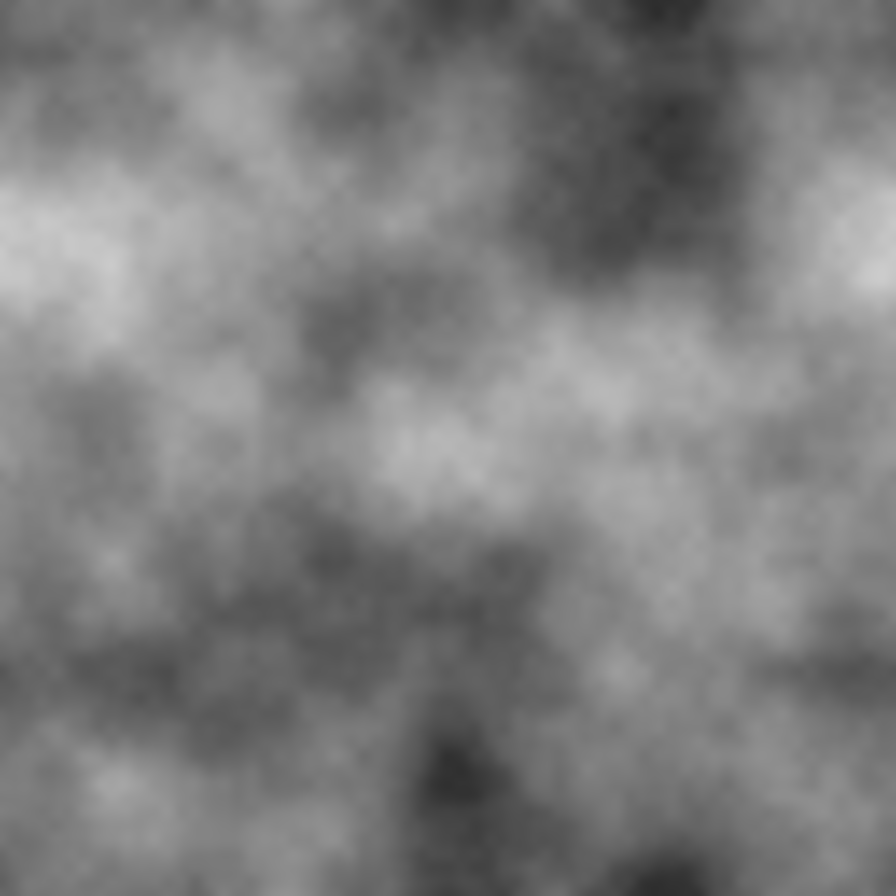
Reproduce this texture procedurally as a Shadertoy shader.

```glsl
// Soft grey clouds: five octaves of smooth value noise, each on a lattice
// that wraps at the canvas edge. The coarse lattice is rescaled to a fixed
// mean and spread so that the overall tone does not depend on the seed.

const float BASE_CELLS = 4.0;     // coarse cells across the canvas
const int OCTAVES = 5;
const float GAIN = 0.5;           // amplitude ratio between octaves
const float MEAN_GREY = 0.5;
const float COARSE_SPREAD = 0.233; // standard deviation of coarse lattice values

float hash(vec2 cell, float seed) {
    return fract(sin(dot(cell, vec2(127.1, 311.7)) + seed * 74.7) * 43758.5453);
}

// Random value at a lattice point, repeating every period cells
float latticeValue(vec2 cell, float period, float seed) {
    return hash(mod(cell, period), seed);
}

// Value noise with smoothstep blending; p is measured in cells
float tiledNoise(vec2 p, float period, float seed) {
    vec2 cell = floor(p);
    vec2 f = fract(p);
    vec2 blend = f * f * (3.0 - 2.0 * f);
    float bottom = mix(latticeValue(cell, period, seed),
                       latticeValue(cell + vec2(1.0, 0.0), period, seed), blend.x);
    float top = mix(latticeValue(cell + vec2(0.0, 1.0), period, seed),
                    latticeValue(cell + vec2(1.0, 1.0), period, seed), blend.x);
    return mix(bottom, top, blend.y);
}

// Mean and standard deviation of all lattice values of one period
vec2 latticeStats(float period, float seed) {
    float sum = 0.0;
    float squares = 0.0;
    for (float y = 0.0; y < period; y++) {
        for (float x = 0.0; x < period; x++) {
            float value = hash(vec2(x, y), seed);
            sum += value;
            squares += value * value;
        }
    }
    float count = period * period;
    float mean = sum / count;
    return vec2(mean, sqrt(max(squares / count - mean * mean, 1e-4)));
}

// Sum of octaves around zero, divided by the total amplitude
float cloud(vec2 uv, float seed) {
    vec2 stats = latticeStats(BASE_CELLS, seed);
    float coarse = tiledNoise(uv * BASE_CELLS, BASE_CELLS, seed);
    float sum = (coarse - stats.x) / stats.y * COARSE_SPREAD;
    float total = 1.0;
    float amplitude = GAIN;
    float period = BASE_CELLS * 2.0;
    for (int i = 1; i < OCTAVES; i++) {
        float detail = tiledNoise(uv * period, period, seed + float(i));
        sum += amplitude * (detail - 0.5);
        total += amplitude;
        amplitude *= GAIN;
        period *= 2.0;
    }
    return sum / total;
}

void mainImage(out vec4 fragColor, in vec2 fragCoord) {
    vec2 uv = fragCoord / iResolution.xy;
    float grey = MEAN_GREY + cloud(uv, 3.0);
    fragColor = vec4(vec3(clamp(grey, 0.0, 1.0)), 1.0);
}
```
